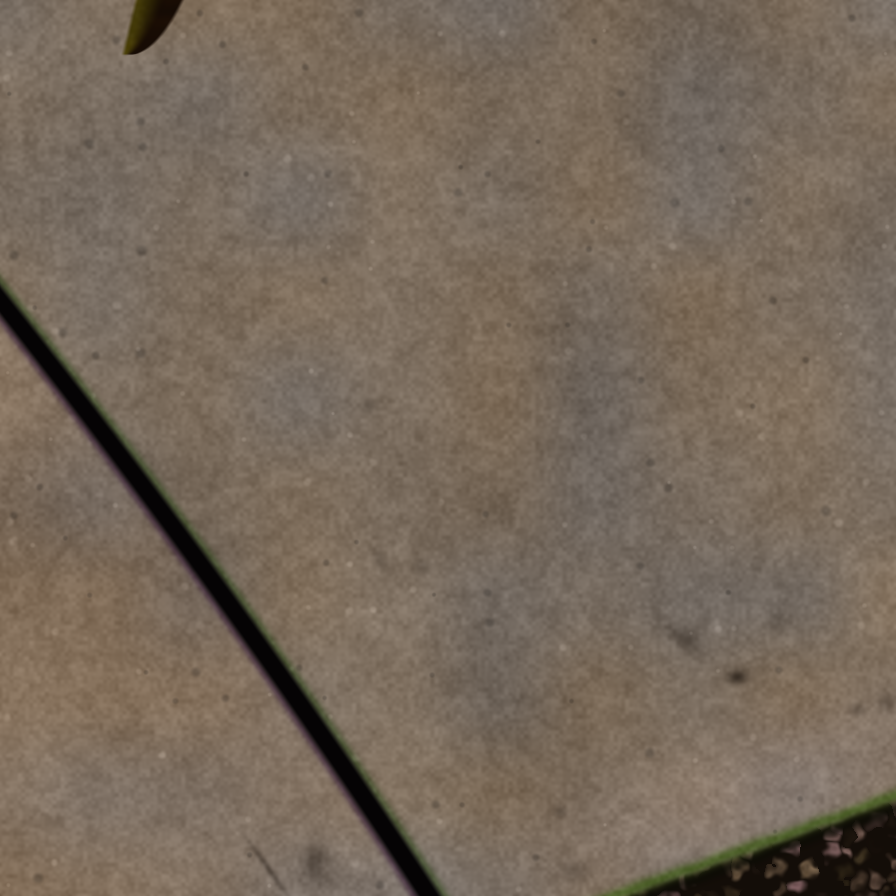
Give the GLSL for this texture, as a WebGL 1 fragment shader.

```glsl
precision highp float;
uniform vec2 u_resolution;

float hash(vec2 p) {
  vec3 q = fract(vec3(p.xyx) * 0.1031);
  q += dot(q, q.yzx + 33.33);
  return fract((q.x + q.y) * q.z);
}

float noise(vec2 p) {
  vec2 i = floor(p), f = fract(p);
  f = f * f * (3.0 - 2.0 * f);
  return mix(mix(hash(i), hash(i + vec2(1, 0)), f.x),
             mix(hash(i + vec2(0, 1)), hash(i + vec2(1, 1)), f.x), f.y);
}

float fbm(vec2 p) {
  float sum = 0.0, amp = 0.5;
  for (int i = 0; i < 5; i++) {
    sum += amp * noise(p);
    p = mat2(1.6, 1.2, -1.2, 1.6) * p + 7.3;
    amp *= 0.5;
  }
  return sum;
}

// Soft elliptical stain, rotated by angle
float smudge(vec2 p, vec2 center, vec2 radius, float angle) {
  float c = cos(angle), s = sin(angle);
  vec2 q = mat2(c, -s, s, c) * (p - center) / radius;
  return exp(-dot(q, q));
}

// Sparse round specks, one candidate per grid cell
float specks(vec2 p, float scale, float density, float seed) {
  vec2 cell = floor(p * scale);
  vec2 center = 0.3 + 0.4 * vec2(hash(cell + seed), hash(cell + seed + 17.0));
  float size = mix(0.08, 0.22, hash(cell + seed + 31.0));
  float present = step(1.0 - density, hash(cell + seed + 53.0));
  return present * (1.0 - smoothstep(size * 0.3, size * 1.4, length(fract(p * scale) - center)));
}

// Signed distance across the slightly bowed joint, positive on its right
float jointDistance(vec2 p) {
  float t = p.y / 0.665;
  return (p.x - 0.479 * (1.0 - t) - 0.046 * t * (1.0 - t)) * 0.811;
}

vec3 concrete(vec2 p, float joint) {
  vec3 col = vec3(0.472, 0.418, 0.363);
  col += 0.11 * (fbm(p * 5.0 + 3.0) - 0.48);
  col += vec3(0.05, 0.01, -0.04) * (noise(p * 9.0 + 40.0) - 0.5);
  col += 0.05 * (noise(p * 60.0) - 0.5);
  col += vec3(0.022, 0.012, 0.006) * (1.0 - smoothstep(-0.03, 0.0, joint));
  // Pale cool haze towards the lower right
  col += vec3(0.045, 0.045, 0.06) * smudge(p, vec2(0.83, 0.11), vec2(0.24, 0.07), 0.35);
  col += vec3(0.02, 0.025, 0.03) * smudge(p, vec2(0.47, 0.05), vec2(0.1, 0.08), 0.0);
  col *= 1.0 - 0.2 * specks(p, 34.0, 0.06, 5.0);
  col += 0.07 * specks(p, 42.0, 0.05, 90.0);
  return col;
}

float stains(vec2 p) {
  float s = 0.30 * smudge(p, vec2(0.765, 0.288), vec2(0.023, 0.012), -0.6);
  s += 0.60 * smudge(p, vec2(0.823, 0.244), vec2(0.010, 0.007), 0.1);
  s += 0.15 * smudge(p, vec2(0.867, 0.312), vec2(0.012, 0.018), 0.3);
  s += 0.25 * smudge(p, vec2(0.957, 0.208), vec2(0.009, 0.007), 0.0);
  s += 0.20 * smudge(p, vec2(0.990, 0.215), vec2(0.011, 0.010), 0.0);
  s += 0.12 * smudge(p, vec2(0.708, 0.855), vec2(0.025, 0.030), 0.0);
  s += 0.20 * smudge(p, vec2(0.411, 0.547), vec2(0.008, 0.007), 0.0);
  s += 0.10 * smudge(p, vec2(0.555, 0.428), vec2(0.022, 0.025), 0.0);
  s += 0.18 * smudge(p, vec2(0.472, 0.367), vec2(0.010, 0.009), 0.0);
  s += 0.16 * smudge(p, vec2(0.424, 0.375), vec2(0.007, 0.012), 0.4);
  s += 0.25 * smudge(p, vec2(0.626, 0.094), vec2(0.007, 0.006), 0.0);
  s += 0.20 * smudge(p, vec2(0.640, 0.027), vec2(0.016, 0.012), 0.0);
  // Mark and curved scratch at the lower left
  s += 0.42 * smudge(p, vec2(0.354, 0.035), vec2(0.018, 0.021), 0.3);
  s -= 0.18 * smudge(p, vec2(0.362, 0.029), vec2(0.009, 0.011), 0.3);
  s += 0.35 * smudge(p, vec2(0.300, 0.030), vec2(0.036, 0.0035), -0.95);
  return s;
}

// Dark gravel with tan and pink stones
vec3 soil(vec2 p) {
  vec2 q = p * 48.0 + 0.8 * vec2(noise(p * 90.0), noise(p * 90.0 + 20.0));
  float nearest = 9.0, id = 0.0;
  for (int j = -1; j <= 1; j++) {
    for (int i = -1; i <= 1; i++) {
      vec2 cell = floor(q) + vec2(float(i), float(j));
      float h = hash(cell + 12.0);
      float d = length(q - cell - vec2(h, hash(cell + 71.0)));
      if (d < nearest) { nearest = d; id = h; }
    }
  }
  vec3 stone = mix(vec3(0.40, 0.34, 0.20), vec3(0.53, 0.40, 0.41), fract(id * 7.0));
  float lit = (1.0 - smoothstep(0.15, 0.6, nearest)) * smoothstep(0.2, 0.9, fract(id * 13.0));
  return mix(vec3(0.075, 0.05, 0.03), stone, lit * (0.5 + 0.6 * noise(p * 130.0)));
}

void main() {
  vec2 p = gl_FragCoord.xy / u_resolution;
  float px = 1.0 / u_resolution.y;
  float joint = jointDistance(p);
  vec3 col = concrete(p, joint);
  col *= 1.0 - stains(p) * vec3(0.9, 0.95, 1.0);

  // Joint with green and violet fringes
  col = mix(col, vec3(0.23, 0.30, 0.15), 0.7 * exp(-pow((joint - 0.013) / 0.006, 2.0)));
  col = mix(col, vec3(0.27, 0.18, 0.25), 0.75 * exp(-pow((joint + 0.013) / 0.005, 2.0)));
  float gap = 1.0 - smoothstep(0.007, 0.014 + px, abs(joint));
  col = mix(col, vec3(0.018, 0.012, 0.016), gap);

  // Slab edge and gravel at the lower right
  float edge = (p.y - 0.354 * (p.x - 0.684)) * 0.943 + 0.003 * (noise(p * 45.0) - 0.5);
  col = mix(col, soil(p), 1.0 - smoothstep(-0.010, 0.001 + px, edge));
  col = mix(col, vec3(0.04, 0.04, 0.015), 0.7 * exp(-pow((edge + 0.013) / 0.007, 2.0)));
  col = mix(col, vec3(0.27, 0.37, 0.12), 0.8 * exp(-pow(edge / 0.007, 2.0)));

  // Leaf tip at the top
  float rise = p.y - 0.9375;
  float h = max(rise, 0.0) / 0.0625;
  float left = 0.137 + 0.24 * rise;
  float right = 0.137 + 0.067 * pow(h, 0.45);
  float soft = 0.002 + px;
  float leaf = smoothstep(-soft, soft, p.x - left) * smoothstep(-soft, soft, right - p.x)
             * smoothstep(0.0, soft, rise);
  float across = clamp((p.x - left) / max(right - left, 0.001), 0.0, 1.0);
  vec3 leafColor = mix(vec3(0.27, 0.23, 0.03), vec3(0.09, 0.045, 0.015), smoothstep(0.1, 0.65, across));
  col = mix(col, leafColor * (0.8 + 0.4 * noise(p * 80.0)), leaf);

  // Fine grain
  float grain = noise(p * 230.0) + noise(p.yx * 170.0 + 9.0) - 1.0;
  col += grain * 0.05 * smoothstep(0.05, 0.4, col.g);
  gl_FragColor = vec4(clamp(col, 0.0, 1.0), 1.0);
}
```
